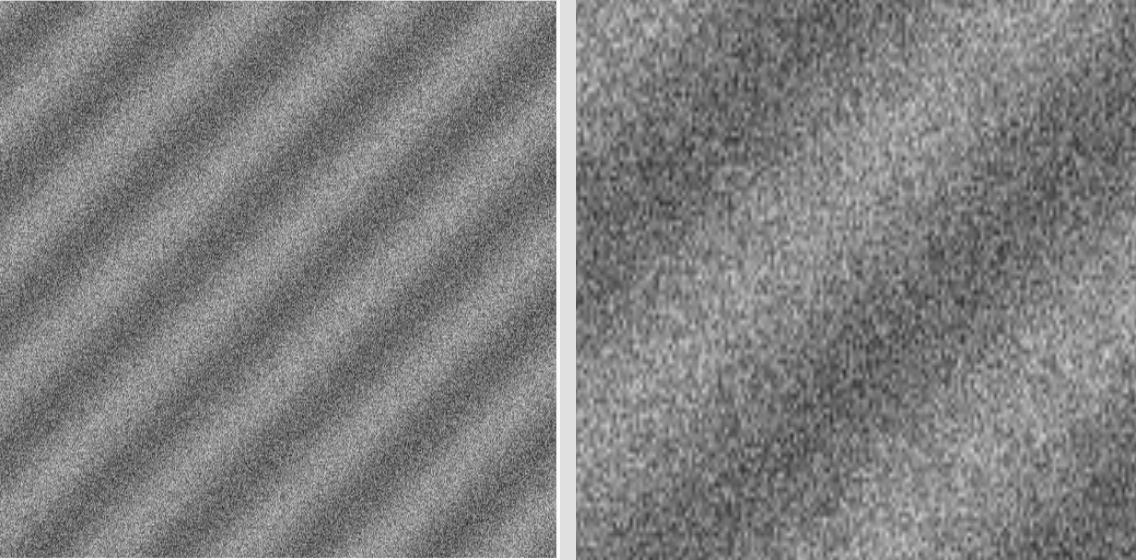
Left, the full canvas; right, a detail of the centre.
Write a WebGL 1 fragment shader that draws this pattern.

```glsl
precision highp float;

uniform vec2 u_resolution;

#define BAND_PERIOD 0.2375          // spacing of bands measured along an edge
#define BAND_CREST 0.939            // offset of one bright crest
#define BASE_TONE 0.494
#define BAND_CONTRAST 0.082
#define GRAIN_STRENGTH 0.1
#define GRAIN_CELLS vec2(512.0, 340.0)
#define MARGIN_TONE 0.98
#define MARGIN_RIGHT 0.0065
#define MARGIN_BOTTOM 0.0038
#define MARGIN_TOP 0.0011

vec3 hash32(vec2 p) {
  vec3 q = fract(p.xyx * vec3(0.1031, 0.1030, 0.0973));
  q += dot(q, q.yxz + 33.33);
  return fract((q.xxy + q.yzz) * q.zyx);
}

// Near-normal value with zero mean and unit deviation
float gaussian(vec2 cell) {
  return 2.0 * (dot(hash32(cell), vec3(1.0)) - 1.5);
}

// Fine grain, slightly taller than wide
float grain(vec2 uv) {
  vec2 p = uv * GRAIN_CELLS - 0.5;
  vec2 cell = floor(p + 0.001);
  vec2 f = clamp(p - cell, 0.0, 1.0);
  cell += 7.0;
  float low = mix(gaussian(cell), gaussian(cell + vec2(1.0, 0.0)), f.x);
  float high = mix(gaussian(cell + vec2(0.0, 1.0)), gaussian(cell + 1.0), f.x);
  return mix(low, high, f.y);
}

// Soft sinusoidal bands rising to the right
float bands(vec2 uv) {
  float across = uv.x + 1.0 - uv.y;
  return cos(6.28318 * (across - BAND_CREST) / BAND_PERIOD);
}

// Coverage of the noisy field inside its pale margins
float fieldMask(vec2 uv, vec2 pixel) {
  float right = (1.0 - MARGIN_RIGHT - uv.x) / pixel.x;
  float bottom = (uv.y - MARGIN_BOTTOM) / pixel.y;
  float top = (1.0 - MARGIN_TOP - uv.y) / pixel.y;
  return clamp(min(right, min(bottom, top)) + 0.5, 0.0, 1.0);
}

void main() {
  vec2 uv = gl_FragCoord.xy / u_resolution;
  float tone = BASE_TONE + BAND_CONTRAST * bands(uv) + GRAIN_STRENGTH * grain(uv);
  tone = mix(MARGIN_TONE, clamp(tone, 0.0, 1.0), fieldMask(uv, 1.0 / u_resolution));
  gl_FragColor = vec4(vec3(tone), 1.0);
}
```
